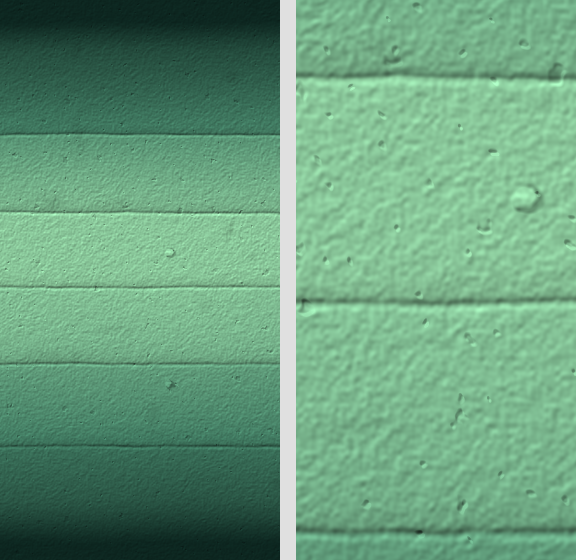
Left: the whole. Right: its middle third, enlarged.
Reproduce this texture procedurally as a Shadertoy shader.

```glsl
#define SEAM_COUNT 5
#define FIRST_SEAM 0.408
#define SEAM_PITCH 0.278
#define SEAM_WIDTH 0.0045
#define GLOW_HEIGHT 1.10
#define GRAIN_DEPTH 0.25
#define PIT_CHANCE 0.30
#define STAIN_DEPTH 0.10
#define LIGHT_DIR vec2(-0.55, 0.83)
#define DARK_GREEN vec3(0.050, 0.150, 0.125)
#define MID_GREEN vec3(0.260, 0.490, 0.390)
#define PALE_GREEN vec3(0.535, 0.775, 0.600)

float hash(vec2 p) {
    vec3 q = fract(p.xyx * vec3(0.1031, 0.1030, 0.0973));
    q += dot(q, q.yzx + 33.33);
    return fract((q.x + q.y) * q.z);
}

float noise(vec2 p) {
    vec2 i = floor(p), f = fract(p);
    f = f * f * (3.0 - 2.0 * f);
    return mix(mix(hash(i), hash(i + vec2(1, 0)), f.x),
               mix(hash(i + vec2(0, 1)), hash(i + vec2(1, 1)), f.x), f.y);
}

float bell(float x, float width) {
    return exp(-x * x / (width * width));
}

// Scattered dents, at most one in each grid cell
float pits(vec2 p, float cells) {
    vec2 g = p * cells, id = floor(g);
    float seed = hash(id + cells);
    vec2 d = fract(g) - 0.25 - 0.5 * vec2(hash(id + 17.3), hash(id + 41.7));
    d += 0.14 * (vec2(noise(p * 110.0), noise(p * 110.0 + 60.0)) - 0.5);
    float radius = mix(0.06, 0.14, hash(id + 71.9));
    return step(seed, PIT_CHANCE) * smoothstep(radius, radius * 0.3, length(d));
}

// Troweled plaster: short strokes, fine grit and dents
float plaster(vec2 p) {
    vec2 warp = vec2(noise(p * 11.0), noise(p * 11.0 + 50.0)) * 0.04;
    vec2 q = mat2(0.8, -0.6, 0.6, 0.8) * (p + warp);
    float strokes = noise(q * vec2(70.0, 115.0) + 9.0);
    float grit = noise(p * 160.0 + 80.0);
    float lumps = noise(q * 34.0 + 31.0);
    return 0.36 * strokes + 0.34 * grit + 0.18 * lumps
         - 0.50 * pits(p, 10.0) - 0.45 * pits(p + 3.7, 24.0);
}

float seamHeight(float i, float x) {
    float uneven = 0.0024 * i * (3.0 - i) * (4.0 - i);
    float wave = 0.006 * (noise(vec2(x * 4.0, i * 7.0)) - 0.5)
               + 0.003 * (noise(vec2(x * 20.0, i * 7.0 + 3.0)) - 0.5);
    return FIRST_SEAM + SEAM_PITCH * i + uneven + wave;
}

vec3 greenRamp(float t) {
    t = clamp(t, 0.0, 1.0);
    return t < 0.5 ? mix(DARK_GREEN, MID_GREEN, t * 2.0)
                   : mix(MID_GREEN, PALE_GREEN, t * 2.0 - 1.0);
}

void mainImage(out vec4 fragColor, in vec2 fragCoord) {
    vec2 p = fragCoord / iResolution.xy * vec2(1.0, 2.0);

    // Broad glow with a longer falloff downward, fading at both ends
    float fromGlow = p.y - GLOW_HEIGHT;
    float tone = 0.98 * bell(fromGlow, fromGlow > 0.0 ? 0.59 : 0.80);
    tone += 0.03 * (noise(p * vec2(3.0, 5.0)) - 0.5);
    tone -= 0.16 * smoothstep(1.80, 1.96, p.y) + 0.20 * smoothstep(0.24, 0.0, p.y);

    // Seams: step in tone, soft shadow above, dark crease, lit lip below
    float shade = 1.0;
    for (int n = 0; n < SEAM_COUNT; n++) {
        float i = float(n);
        float d = p.y - seamHeight(i, p.x);
        float above = smoothstep(-0.003, 0.003, d);
        float wear = 0.7 + 0.5 * noise(vec2(p.x * 14.0, i * 11.0));
        float drop = mix(0.06, 0.11, step(3.5, i) + step(0.5, i) * step(i, 1.5));
        tone += drop * sign(2.5 - i) * (above - 0.5) * exp(-abs(d) * 5.0);
        shade -= 0.15 * above * exp(-max(d, 0.0) / 0.020);
        shade -= 0.22 * wear * bell(d - 0.002, SEAM_WIDTH);
        shade += 0.17 * wear * bell(d + 0.007, SEAM_WIDTH);
    }

    // Slope of the plaster toward the light, and darkened dents
    float slope = plaster(p) - plaster(p + LIGHT_DIR * 0.0045);
    shade += GRAIN_DEPTH * clamp(slope * 1.9, -1.3, 0.8);
    shade -= 0.08 * pits(p, 10.0) + 0.07 * pits(p + 3.7, 24.0);
    shade += 0.06 * (noise(p * 200.0) - 0.5);

    // Faint worn stains
    float stain = smoothstep(0.80, 0.96, noise(p * 11.0 + 20.0));
    shade -= STAIN_DEPTH * stain * noise(p * 60.0);

    // Two raised chips, each with a shadowed rim
    for (int n = 0; n < 2; n++) {
        vec2 d = p - vec2(0.603, 0.63 + 0.47 * float(n));
        d += 0.012 * (vec2(noise(p * 70.0), noise(p * 70.0 + 30.0)) - 0.5);
        float rim = smoothstep(0.020, 0.011, length(d - vec2(0.006, -0.004)));
        float chip = smoothstep(0.017, 0.009, length(d * vec2(1.0, 1.2)));
        shade += mix(-0.34 * rim, 0.13, chip);
    }

    fragColor = vec4(clamp(greenRamp(tone) * shade, 0.0, 1.0), 1.0);
}
```
